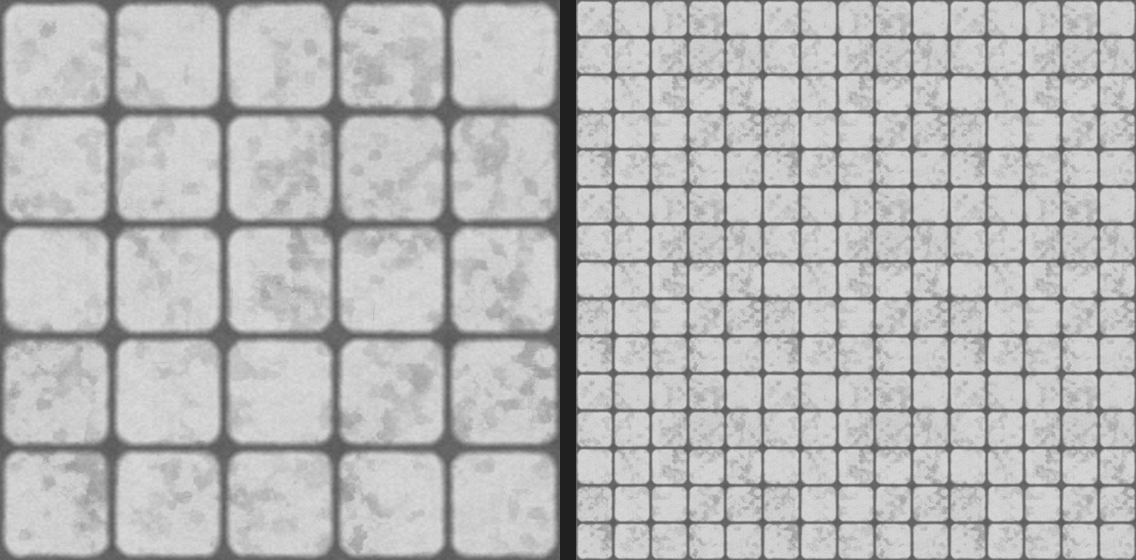
Left: one tile. Right: repeated 3 by 3.
Give the GLSL for this texture map, as a WebGL 1 fragment shader.

```glsl
precision highp float;

uniform vec2 u_resolution;

#define TILES 5.0
#define JOINT_INSET 0.038
#define JOINT_BLUR 0.042
#define CORNER_RADIUS 0.15
#define FACE_TONE 0.825
#define JOINT_TONE 0.385
#define STAIN_DEPTH 0.12
#define GRAIN_DEPTH 0.045
#define SCRATCH_GRID 13.0
#define SCRATCH_WIDTH 0.0008
#define SCRATCH_DEPTH 0.07

float hash(vec2 p) {
    return fract(sin(dot(p, vec2(127.1, 311.7))) * 43758.5453);
}

// Value noise that wraps after a whole number of cells
float wrapNoise(vec2 p, vec2 period, float seed) {
    vec2 cell = floor(p);
    vec2 f = fract(p);
    f = f * f * (3.0 - 2.0 * f);
    vec2 lo = mod(cell, period) + seed;
    vec2 hi = mod(cell + 1.0, period) + seed;
    float bottom = mix(hash(lo), hash(vec2(hi.x, lo.y)), f.x);
    float top = mix(hash(vec2(lo.x, hi.y)), hash(hi), f.x);
    return mix(bottom, top, f.y);
}

float fbm(vec2 uv, float frequency, float seed) {
    float sum = 0.0;
    float weight = 0.516;
    for (int i = 0; i < 5; i++) {
        sum += weight * wrapNoise(uv * frequency, vec2(frequency), seed);
        frequency *= 2.0;
        weight *= 0.5;
        seed += 17.3;
    }
    return sum;
}

float roundedBox(vec2 p, float halfSize, float radius) {
    vec2 q = abs(p) - halfSize + radius;
    return length(max(q, 0.0)) + min(max(q.x, q.y), 0.0) - radius;
}

// One short bent stroke per grid cell, wrapped at the canvas edge
float scratches(vec2 uv) {
    vec2 p = uv * SCRATCH_GRID;
    vec2 home = floor(p);
    float width = (SCRATCH_WIDTH + 0.5 / u_resolution.y) * SCRATCH_GRID;
    float sum = 0.0;
    for (int y = -1; y <= 1; y++) {
        for (int x = -1; x <= 1; x++) {
            vec2 cell = home + vec2(float(x), float(y));
            vec2 id = mod(cell, SCRATCH_GRID) + 3.7;
            vec2 centre = cell + 0.25 + 0.5 * vec2(hash(id), hash(id + 31.0));
            float angle = 6.2832 * hash(id + 57.0);
            vec2 along = vec2(cos(angle), sin(angle));
            vec2 d = p - centre;
            vec2 q = vec2(dot(d, along), dot(d, vec2(-along.y, along.x)));
            q.y += (hash(id + 83.0) - 0.5) * q.x * q.x;
            float reach = 0.15 + 0.5 * hash(id + 101.0);
            float fade = 1.0 - smoothstep(reach * 0.4, reach, abs(q.x));
            float line = 1.0 - smoothstep(0.0, width, abs(q.y));
            sum += line * fade * hash(id + 149.0);
        }
    }
    return sum;
}

void main() {
    vec2 uv = gl_FragCoord.xy / u_resolution;
    vec2 tile = mod(floor(uv * TILES), TILES);
    vec2 local = fract(uv * TILES) - 0.5;

    // Noise layers: broad clouds, mottling, spots and grain
    float clouds = smoothstep(0.36, 0.72, fbm(uv, 8.0, 1.0));
    float mottle = fbm(uv, 36.0, 41.0);
    float specks = smoothstep(0.47, 0.68, mottle);
    float spots = smoothstep(0.61, 0.7, fbm(uv, 24.0, 73.0));
    float grain = wrapNoise(uv * 230.0, vec2(230.0), 11.0) - 0.5;
    float fibre = wrapNoise(uv * vec2(90.0, 200.0), vec2(90.0, 200.0), 29.0) - 0.5;

    // Thin cracks follow a contour of warped noise inside the clouds
    vec2 warp = vec2(mottle - 0.5, specks - 0.5) * 0.012;
    float contour = abs(fbm(uv + warp, 11.0, 97.0) - 0.5);
    float cracks = (1.0 - smoothstep(0.0, 0.016, contour)) * clouds;

    // Worn face with its own tone and amount of staining
    float wear = 0.75 + 0.5 * hash(tile + 5.0);
    float stain = specks * (0.15 + 0.85 * clouds) + 0.45 * spots + 0.3 * cracks;
    float stroke = scratches(uv) * (0.35 + 0.65 * specks);
    float face = FACE_TONE + 0.012 * (hash(tile + 19.0) - 0.5);
    face -= STAIN_DEPTH * wear * min(stain, 1.2) + 0.02 * clouds;
    face -= SCRATCH_DEPTH * stroke;

    // Soft joint with a slightly uneven border
    float edge = roundedBox(local, 0.5 - JOINT_INSET, CORNER_RADIUS);
    edge += 0.03 * (mottle - 0.5);
    float coverage = 1.0 - smoothstep(-JOINT_BLUR, JOINT_BLUR, edge);
    float joint = JOINT_TONE + 0.08 * (mottle - 0.5) + 0.05 * stroke;

    float tone = mix(joint, face, coverage);
    tone += GRAIN_DEPTH * (grain + 0.5 * fibre);
    gl_FragColor = vec4(vec3(clamp(tone, 0.0, 1.0)), 1.0);
}
```
